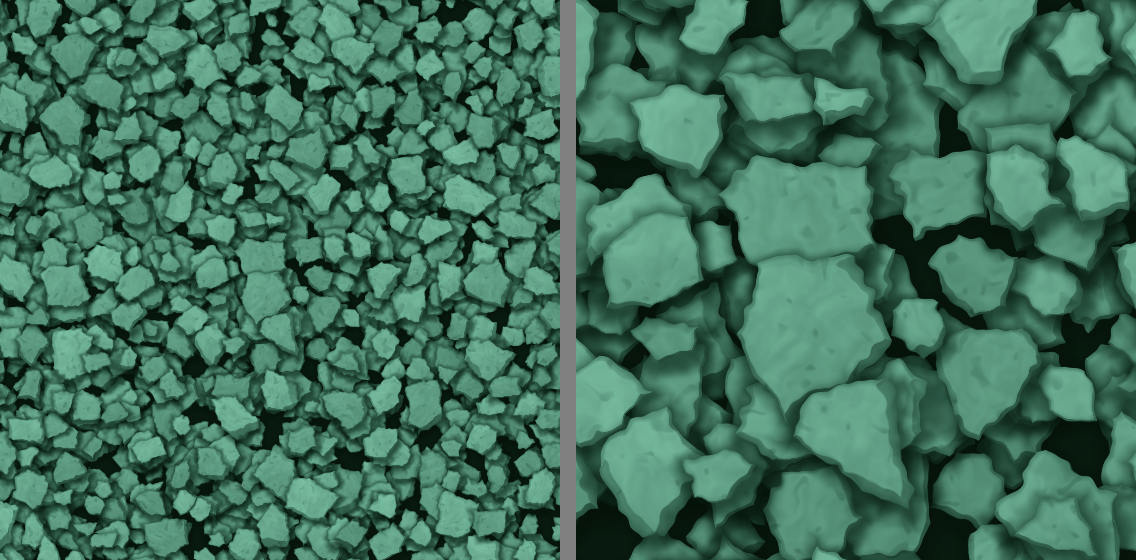
Left, the full canvas; right, a detail of the centre.
This texture is drawn by a Shadertoy shader. Its source:

```glsl
// Green rubber granulate: layers of jittered grids hold irregular faceted chips,
// painted from the bottom up. Every chip shades what lies below it, so the
// gaps between chips sink to near black. A single tone is coloured at the end.

const float LAYERS = 7.0;
const int SIDES = 6;
const float TAU = 6.2831853;
const vec3 GAP_COLOR = vec3(0.02, 0.07, 0.03);
const vec3 LIT_COLOR = vec3(0.43, 0.69, 0.58);
const vec2 LIGHT_DIR = vec2(-0.45, 0.89);

float hash(vec2 p) {
    vec3 q = fract(vec3(p.xyx) * 0.1031);
    q += dot(q, q.yzx + 33.33);
    return fract((q.x + q.y) * q.z);
}

vec2 hash2(vec2 p) {
    return vec2(hash(p), hash(p + 57.3));
}

float noise(vec2 p) {
    vec2 i = floor(p), f = fract(p);
    f = f * f * (3.0 - 2.0 * f);
    return mix(mix(hash(i), hash(i + vec2(1, 0)), f.x),
               mix(hash(i + vec2(0, 1)), hash(i + vec2(1, 1)), f.x), f.y);
}

float fbm(vec2 p) {
    return 0.5 * noise(p) + 0.3 * noise(p * 2.1 + 7.0) + 0.2 * noise(p * 4.3 + 19.0);
}

mat2 rotation(float a) {
    return mat2(cos(a), sin(a), -sin(a), cos(a));
}

// Ragged displacement that roughens the chip outlines
vec2 ragged(vec2 p) {
    vec2 coarse = vec2(noise(p * 48.0), noise(p * 48.0 + 31.0)) - 0.5;
    vec2 fine = vec2(noise(p * 150.0), noise(p * 150.0 + 63.0)) - 0.5;
    return coarse * 0.009 + fine * 0.0045;
}

// Chip bounded by tilted planes; returns (inner distance, shadow distance, face tone)
vec3 chip(vec2 p, vec2 seed, float radius, vec2 light) {
    float aspect = mix(0.58, 1.0, hash(seed + 3.1));
    float topTone = mix(0.83, 1.03, hash(seed + 5.7));
    float lowest = radius * mix(0.2, 0.36, hash(seed + 8.3));
    float tone = topTone + 0.05 * dot(p, light) / radius;
    float inner = 1.0, shadow = 1.0;
    mat2 turn = rotation(TAU * hash(seed + 11.9));
    for (int i = 0; i < SIDES; i++) {
        vec2 key = seed + float(i) * 17.17;
        float angle = (float(i) + 0.8 * hash(key)) * TAU / float(SIDES);
        vec2 axis = vec2(cos(angle), sin(angle));
        float reach = radius * mix(0.68, 1.08, hash(key + 2.3))
                    * length(axis * vec2(1.0, aspect));
        vec2 dir = turn * axis;
        float edge = reach - dot(p, dir);
        inner = min(inner, edge);
        shadow = min(shadow, edge - 0.004 * dot(dir, light));
        // The lowest plane at this point is the visible face
        float height = edge * mix(0.8, 8.0, hash(key + 4.9));
        float faceTone = topTone - 0.19 + 0.2 * dot(dir, light);
        float soft = radius * 0.035;
        tone = mix(tone, faceTone, smoothstep(-soft, soft, lowest - height));
        lowest = min(lowest, height);
    }
    return vec3(inner, shadow, tone);
}

// Fine streaks, mottling and small pits on a chip
float surface(vec2 p, vec2 seed) {
    vec2 q = rotation(TAU * hash(seed + 23.0)) * p + seed;
    float streak = noise(q * vec2(75.0, 260.0)) - 0.5;
    float mottle = fbm(q * 65.0) - 0.5;
    float pit = smoothstep(0.76, 0.95, noise(q * 140.0 + 41.0));
    return 0.07 * streak + 0.17 * mottle - 0.13 * pit;
}

// Paints one layer of chips over the given tone
float paintLayer(float tone, vec2 uv, float layer, float pixel) {
    float cells = 11.5 + 4.0 * hash(vec2(layer, 4.0));
    mat2 turn = rotation(layer * 1.13 + 0.4);
    vec2 q = turn * uv + layer * 3.71 + 5.0;
    vec2 light = turn * LIGHT_DIR;
    vec2 rough = q + ragged(q);
    vec2 home = floor(q * cells);
    for (int y = -1; y <= 1; y++)
    for (int x = -1; x <= 1; x++) {
        vec2 cell = home + vec2(x, y);
        vec2 seed = cell + layer * 71.0;
        if (hash(seed + 91.0) > 0.8) continue;
        vec2 center = (cell + 0.5 + 0.7 * (hash2(seed) - 0.5)) / cells;
        float radius = mix(0.25, 0.56, hash(seed + 37.0)) / cells;
        vec2 p = rough - center;
        vec3 c = chip(p, seed, radius, light);
        tone *= mix(0.42, 1.0, smoothstep(-0.002, 0.013, -c.y));
        float cover = smoothstep(-pixel, pixel, c.x);
        if (cover > 0.0) {
            float rim = mix(0.8, 1.0, smoothstep(0.0, 0.004, c.x));
            float depth = mix(0.86, 1.0, layer / (LAYERS - 1.0));
            tone = mix(tone, (c.z + surface(p, seed)) * rim * depth, cover);
        }
    }
    return tone;
}

void mainImage(out vec4 fragColor, in vec2 fragCoord) {
    vec2 uv = fragCoord / iResolution.y;
    float pixel = 0.7 / iResolution.y;
    float tone = 0.05;
    for (float layer = 0.0; layer < LAYERS; layer++)
        tone = paintLayer(tone, uv, layer, pixel);
    tone = clamp(tone, 0.0, 1.12);
    // Red falls off faster than green and blue in the shade
    vec3 ramp = vec3(pow(tone, 1.2), tone, tone);
    fragColor = vec4(mix(GAP_COLOR, LIT_COLOR, ramp), 1.0);
}
```
